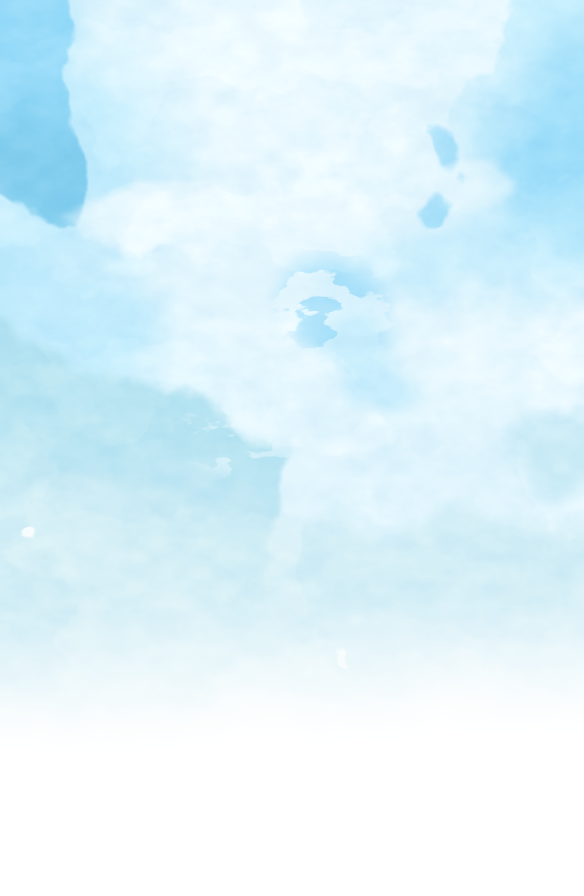
Reproduce this background procedurally as a Shadertoy shader.

```glsl
// Pale blue watercolor sky: layered ragged washes that fade to white paper below.

const vec3 PAPER = vec3(1.0);
const vec3 MIST  = vec3(0.89, 0.965, 0.995);
const vec3 PALE  = vec3(0.93, 0.982, 1.0);
const vec3 SKY   = vec3(0.74, 0.92, 0.99);
const vec3 AZURE = vec3(0.57, 0.85, 0.975);
const vec3 DEEP  = vec3(0.50, 0.80, 0.93);
const vec3 TEAL  = vec3(0.71, 0.89, 0.945);
const vec3 HAZE  = vec3(0.83, 0.935, 0.965);

float hash(vec2 p) {
    return fract(sin(dot(p, vec2(127.1, 311.7))) * 43758.545);
}

float noise(vec2 p) {
    vec2 i = floor(p), f = fract(p);
    f = f * f * (3.0 - 2.0 * f);
    return mix(mix(hash(i), hash(i + vec2(1, 0)), f.x),
               mix(hash(i + vec2(0, 1)), hash(i + vec2(1, 1)), f.x), f.y);
}

float fbm(vec2 p) {
    float sum = 0.0, amp = 0.5;
    for (int i = 0; i < 5; i++) {
        sum += amp * noise(p);
        p = mat2(1.6, 1.2, -1.2, 1.6) * p + 7.3;
        amp *= 0.5;
    }
    return sum;
}

// Tilted ellipse mask; soft is the edge width relative to its radius.
float blob(vec2 p, vec2 center, vec2 radius, float tilt, float soft) {
    float c = cos(tilt), s = sin(tilt);
    vec2 q = mat2(c, -s, s, c) * (p - center) / radius;
    return 1.0 - smoothstep(1.0 - soft, 1.0 + soft, length(q));
}

// Mask of the half plane to the left of the line a -> b.
float side(vec2 p, vec2 a, vec2 b, float soft) {
    vec2 d = normalize(b - a), q = p - a;
    return smoothstep(-soft, soft, d.x * q.y - d.y * q.x);
}

// Ragged paint flecks, cut out of stretched noise.
float flecks(vec2 p, vec2 scale, float level) {
    return smoothstep(level - 0.02, level + 0.03, fbm(p * scale));
}

vec3 upperSky(vec3 col, vec2 p, vec2 w) {
    // Left: soft blue bleed under a dark, hard edged corner
    col = mix(col, SKY, 0.85 * blob(w, vec2(0.12, 1.30), vec2(0.19, 0.22), 0.0, 0.45));
    col = mix(col, MIST, 0.7 * blob(w, vec2(0.23, 1.48), vec2(0.10, 0.09), 0.5, 0.3));
    float corner = side(w, vec2(0.105, 1.53), vec2(0.138, 1.15), 0.006);
    corner = (1.0 - corner) * side(w, vec2(0.0, 1.175), vec2(0.2, 1.14), 0.006);
    vec3 cornerTint = mix(DEEP, AZURE, smoothstep(1.25, 1.44, w.y));
    col = mix(col, cornerTint, 0.88 * corner);

    // Right: a slanted sheet that deepens toward the border
    float sheet = side(w, vec2(0.71, 1.10), vec2(0.84, 1.46), 0.006);
    sheet = (1.0 - sheet) * smoothstep(1.04, 1.16, w.y);
    col = mix(col, SKY, sheet * (0.15 + 0.75 * smoothstep(0.76, 0.92, w.x)));
    col = mix(col, AZURE, 0.7 * blob(w, vec2(1.0, 1.30), vec2(0.13, 0.17), 0.0, 0.5));
    col = mix(col, PALE, 0.6 * blob(w, vec2(0.82, 1.22), vec2(0.07, 0.05), 0.3, 0.3));
    col = mix(col, AZURE, 0.65 * blob(w, vec2(0.775, 1.28), vec2(0.026, 0.04), 0.3, 0.2));
    col = mix(col, AZURE, 0.65 * blob(w, vec2(0.742, 1.17), vec2(0.024, 0.038), -0.4, 0.2));

    // Bright opening in the middle
    col = mix(col, PALE, 0.75 * blob(w, vec2(0.50, 1.34), vec2(0.23, 0.22), 0.0, 0.4));
    return mix(col, PALE, 0.95 * blob(w, vec2(0.29, 1.165), vec2(0.16, 0.045), -0.05, 0.25));
}

vec3 middleSky(vec3 col, vec2 p, vec2 w) {
    // Blue diagonal at left, pale cloud at right
    col = mix(col, SKY, 0.85 * blob(w, vec2(0.05, 1.00), vec2(0.34, 0.11), -0.42, 0.55));
    col = mix(col, SKY, 0.55 * blob(w, vec2(0.84, 1.07), vec2(0.22, 0.07), 0.1, 0.5));
    col = mix(col, PALE, 0.8 * blob(w, vec2(0.85, 0.91), vec2(0.16, 0.12), 0.2, 0.35));
    col = mix(col, SKY, 0.6 * blob(w, vec2(0.63, 0.91), vec2(0.11, 0.055), -0.7, 0.5));
    col = mix(col, PALE, 0.6 * blob(w, vec2(0.40, 0.92), vec2(0.14, 0.12), 0.0, 0.5));
    float spray = blob(p, vec2(0.57, 1.01), vec2(0.09, 0.08), -0.6, 0.4);
    return mix(col, AZURE, 0.6 * spray * flecks(p, vec2(13.0, 24.0), 0.5));
}

vec3 lowerBank(vec3 col, vec2 p, vec2 w) {
    // Teal bank below the diagonal, thinning into grey haze
    float bank = side(w, vec2(0.5, 0.785), vec2(0.0, 0.955), 0.016);
    bank *= side(w, vec2(0.45, 0.64), vec2(0.49, 0.80), 0.012);
    float haze = side(w, vec2(1.0, 0.645), vec2(0.45, 0.635), 0.035);
    vec3 bankTint = mix(HAZE, TEAL, smoothstep(0.58, 0.86, w.y + 0.2 * w.x));
    col = mix(col, HAZE, 0.9 * haze);
    col = mix(col, bankTint, 0.9 * bank);
    col = mix(col, TEAL, 0.6 * blob(w, vec2(1.0, 0.77), vec2(0.10, 0.06), 0.4, 0.5));
    col = mix(col, HAZE, 0.6 * blob(w, vec2(0.13, 0.67), vec2(0.08, 0.07), 0.0, 0.2));
    float ridge = blob(p, vec2(0.42, 0.77), vec2(0.11, 0.06), -0.3, 0.4);
    return mix(col, MIST, 0.65 * ridge * flecks(p, vec2(12.0, 26.0), 0.52));
}

void mainImage(out vec4 fragColor, in vec2 fragCoord) {
    vec2 p = fragCoord / iResolution.xy * vec2(1.0, 1.533);
    vec2 drift = vec2(fbm(p * 9.0), fbm(p * 9.0 + 31.0)) - 0.48;
    vec2 w = p + 0.11 * drift;

    vec3 col = upperSky(MIST, p, w);
    col = middleSky(col, p, w);
    col = lowerBank(col, p, w);

    // Overlapping translucent layers and paper grain
    float layer = flecks(w, vec2(5.0, 7.0), 0.5) - 0.5;
    float grain = fbm(p * vec2(26.0, 38.0)) - 0.48;
    col += vec3(0.026, 0.012, 0.004) * layer + vec3(0.09, 0.045, 0.015) * grain;

    // Small bare spots, then the fade to paper
    col = mix(col, PAPER, 0.8 * blob(w, vec2(0.05, 0.622), vec2(0.013, 0.009), -0.4, 0.3));
    col = mix(col, PAPER, 0.6 * blob(w, vec2(0.56, 0.41), vec2(0.014, 0.007), -0.6, 0.3));
    float fade = 1.0 - smoothstep(0.25, 0.56, p.y + 0.05 * drift.y - 0.04 * (p.x - 0.5));
    fragColor = vec4(clamp(mix(col, PAPER, fade), 0.0, 1.0), 1.0);
}
```
